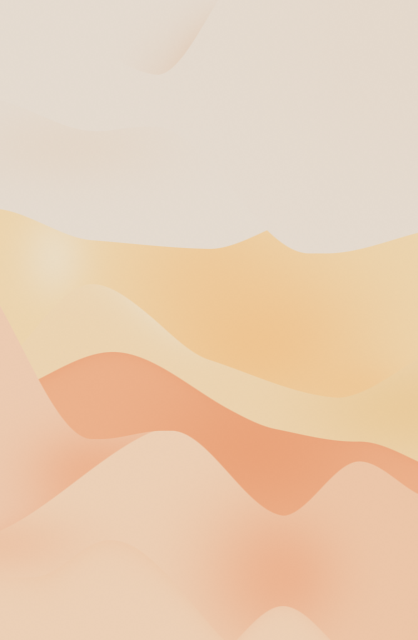
Write a Shadertoy shader that draws this background.

```glsl
// Soft layered paper dunes: pale grey sheets above cream, terracotta and peach hills.

// One S-shaped step of height h between x = a and x = b.
float rise(float x, float a, float b, float h) {
    return h * smoothstep(a, b, x);
}

// Soft elliptical spot of light or shade.
float glow(vec2 p, vec2 center, vec2 radius) {
    vec2 q = (p - center) / radius;
    return exp(-dot(q, q));
}

// Antialiased coverage of the side where d is positive.
float cover(float d) {
    float w = 0.75 * fwidth(d);
    return smoothstep(-w, w, d);
}

// Shading that fades with depth below an edge.
float rim(float depth, float size) {
    return exp(-max(depth, 0.0) / size);
}

float hash(vec2 p) {
    return fract(sin(dot(p, vec2(12.9898, 78.233))) * 43758.5453);
}

// Outlines, each a height over x.
float panelEdge(float x) {
    return 0.674 + rise(x, -0.02, 0.22, -0.046) + rise(x, 0.1, 0.52, -0.017)
         + rise(x, 0.5, 0.75, 0.05);
}
float sheetEdge(float x) {
    return 0.848 + rise(x, -0.05, 0.23, -0.053) + rise(x, 0.23, 0.35, 0.007)
         + rise(x, 0.37, 0.74, -0.198) + rise(x, 0.78, 1.1, 0.042);
}
float foldEdge(float x) {
    return 0.985 + rise(x, 0.05, 0.385, -0.102) + rise(x, 0.375, 0.62, 0.18);
}
float duneEdge(float x) {
    return 0.41 + rise(x, -0.06, 0.22, 0.146) + rise(x, 0.22, 0.5, -0.1)
         + rise(x, 0.35, 0.83, -0.078) + rise(x, 0.8, 1.12, 0.09);
}
float clayEdge(float x) {
    return 0.38 + rise(x, -0.04, 0.27, 0.07) + rise(x, 0.27, 0.66, -0.112)
         + rise(x, 0.55, 0.85, -0.028) + rise(x, 0.86, 1.1, -0.05);
}
float peachEdge(float x) {
    return 0.6 + rise(x, -0.115, 0.22, -0.286) + rise(x, 0.24, 0.39, 0.013)
         + rise(x, 0.41, 0.685, -0.133) + rise(x, 0.675, 0.86, 0.085)
         + rise(x, 0.86, 1.04, -0.058);
}
float creaseEdge(float x) {
    return 0.155 + rise(x, -0.1, 0.46, 0.185);
}
float lowEdge(float x) {
    return 0.098 + rise(x, 0.08, 0.26, 0.058) + rise(x, 0.265, 0.67, -0.21);
}
float moundEdge(float x) {
    return -0.05 + rise(x, 0.46, 0.677, 0.103) + rise(x, 0.677, 0.9, -0.103);
}

void mainImage(out vec4 fragColor, in vec2 fragCoord) {
    vec2 p = fragCoord / iResolution.xy;
    const vec3 grey = vec3(0.892, 0.856, 0.815), sand = vec3(0.89, 0.838, 0.782);
    const vec3 cream = vec3(0.92, 0.83, 0.69), pale = vec3(0.915, 0.865, 0.785);
    const vec3 amber = vec3(0.93, 0.765, 0.57), clay = vec3(0.91, 0.645, 0.49);
    const vec3 rose = vec3(0.92, 0.71, 0.58), peach = vec3(0.92, 0.815, 0.72);

    // Cream backdrop
    vec3 color = mix(cream, amber, 0.9 * glow(p, vec2(0.62, 0.46), vec2(0.28, 0.13)));
    color = mix(color, amber, 0.45 * glow(p, vec2(0.5, 0.58), vec2(0.2, 0.1)));
    color = mix(color, amber, 0.55 * glow(p, vec2(0.86, 0.39), vec2(0.13, 0.045)));
    color = mix(color, pale, 0.85 * glow(p, vec2(0.13, 0.6), vec2(0.08, 0.07)));

    // Grey panel, sheet and hanging fold
    vec3 panel = mix(grey, sand, 0.8 * glow(p, vec2(0.16, 0.77), vec2(0.25, 0.06)));
    color = mix(color, panel, cover(p.y - panelEdge(p.x)));
    vec3 sheet = mix(grey, sand, 0.45 * glow(p, vec2(1.0, 0.95), vec2(0.5, 0.3)));
    color = mix(color, sheet, cover(p.y - sheetEdge(p.x)));
    float lift = p.y - foldEdge(p.x);
    vec3 fold = mix(grey, vec3(0.885, 0.815, 0.75),
                    rim(lift, 0.05) * glow(p, vec2(0.44, 0.92), vec2(0.1, 0.09)));
    color = mix(color, fold, cover(lift) * smoothstep(0.2, 0.36, p.x));

    // Pale dune with a lit shoulder
    float depth = duneEdge(p.x) - p.y;
    vec3 dune = mix(vec3(0.918, 0.827, 0.7), vec3(0.91, 0.795, 0.625),
                    glow(p, vec2(0.98, 0.36), vec2(0.25, 0.08)));
    dune = mix(dune, pale, 0.7 * rim(depth, 0.03) * glow(p, vec2(0.33, 0.5), vec2(0.15, 0.1)));
    color = mix(color, dune, cover(depth));

    // Terracotta band
    vec3 band = mix(vec3(0.92, 0.7, 0.56), clay, glow(p, vec2(0.62, 0.3), vec2(0.27, 0.12)));
    band = mix(band, clay, 0.5 * rim(clayEdge(p.x) - p.y, 0.012));
    color = mix(color, band, cover(clayEdge(p.x) - p.y));

    // Peach hills: left slope, broad hill behind its crease, right hill
    float front = cover(peachEdge(p.x) - p.y);
    vec3 slope = mix(vec3(0.92, 0.795, 0.7), rose, glow(p, vec2(0.22, 0.26), vec2(0.15, 0.07)));
    slope = mix(slope, rose, 0.4 * rim(p.y - creaseEdge(p.x), 0.03));
    vec3 hill = mix(peach, rose, glow(p, vec2(0.68, 0.1), vec2(0.2, 0.13)));
    hill = mix(hill, rose, 0.4 * glow(p, vec2(0.0, 0.15), vec2(0.2, 0.05)));
    hill = mix(hill, vec3(0.92, 0.765, 0.65), 0.8 * smoothstep(0.62, 0.78, p.x) * (1.0 - glow(p, vec2(0.68, 0.1), vec2(0.2, 0.13))));
    color = mix(color, mix(slope, hill, cover(creaseEdge(p.x) - p.y)), front);

    // Foreground hills
    depth = lowEdge(p.x) - p.y;
    vec3 low = mix(peach, vec3(0.92, 0.785, 0.675), 0.7 * rim(depth, 0.025));
    color = mix(color, low, cover(depth) * smoothstep(-0.1, 0.16, p.x));
    depth = moundEdge(p.x) - p.y;
    color = mix(color, mix(peach, rose, 0.2 * rim(depth, 0.015)), cover(depth));

    // Faint paper grain
    color += 0.005 * (hash(floor(p * vec2(334.0, 512.0))) - 0.5);
    fragColor = vec4(color, 1.0);
}
```
